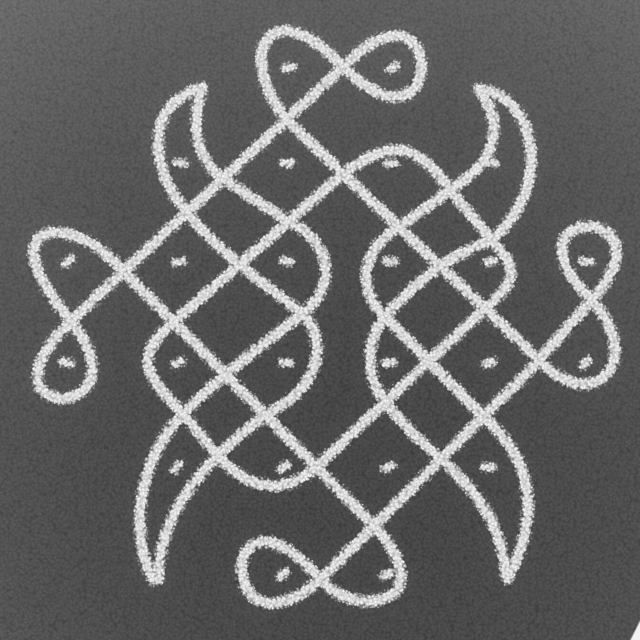
Give the GLSL for this pattern, as a Shadertoy shader.

```glsl
// Chalk drawing of an interlaced looping knot with four horns and a lattice of dots on slate.
#define SLATE 768.0
#define STROKE_WIDTH 5.7
#define EDGE_SOFTNESS 3.0
#define ROUGHNESS 7.0
#define GRAIN_SIZE 4.6
#define CURVE_STEPS 16
#define CHALK vec3(0.84)
#define SLATE_CENTER vec3(0.274)
#define RIM_LIGHT 0.17
#define TOP_LIGHT 0.085
#define DOT_SPACING vec2(124.5, 121.6)

vec2 pen;            // current position, y pointing down
float chalkDistance; // distance to the nearest stroke

vec2 hash2(vec2 p) {
    vec3 q = fract(p.xyx * vec3(0.1031, 0.1030, 0.0973));
    q += dot(q, q.yzx + 33.33);
    return fract((q.xx + q.yz) * q.zy);
}

// Cellular noise: distance to the closest scattered grain
float cellular(vec2 p) {
    vec2 cell = floor(p), f = p - cell;
    float nearest = 2.0;
    for (int y = -1; y <= 1; y++)
        for (int x = -1; x <= 1; x++) {
            vec2 o = vec2(x, y);
            vec2 r = o + hash2(cell + o) - f;
            nearest = min(nearest, dot(r, r));
        }
    return sqrt(nearest);
}

float segment(vec2 p, vec2 a, vec2 b) {
    vec2 ab = b - a;
    return length(p - a - ab * clamp(dot(p - a, ab) / dot(ab, ab), 0.0, 1.0));
}

void line(vec2 a, vec2 b) {
    chalkDistance = min(chalkDistance, segment(pen, a, b));
}

// Cubic Bezier stroke; the matrix columns are its control points
void curve(mat4x2 c) {
    vec2 lo = min(min(c[0], c[1]), min(c[2], c[3]));
    vec2 hi = max(max(c[0], c[1]), max(c[2], c[3]));
    if (length(max(max(lo - pen, pen - hi), 0.0)) > chalkDistance) return;
    vec2 last = c[0];
    for (int i = 1; i <= CURVE_STEPS; i++) {
        float t = float(i) / float(CURVE_STEPS), s = 1.0 - t;
        vec2 next = c * vec4(s * s * s, 3.0 * s * s * t, 3.0 * s * t * t, t * t * t);
        line(last, next);
        last = next;
    }
}

// Long closed strand with a figure-eight at each side
void outerStrand() {
    line(vec2(85, 385), vec2(412, 80));
    curve(mat4x2(412, 80, 537, -50, 537, 208, 412, 80));
    curve(mat4x2(412, 80, 322, -15, 280, 65, 345, 145));
    line(vec2(345, 145), vec2(650, 435));
    curve(mat4x2(650, 435, 715, 500, 775, 430, 710, 360));
    curve(mat4x2(710, 360, 590, 242, 818, 242, 710, 360));
    line(vec2(710, 360), vec2(640, 440));
    line(vec2(640, 440), vec2(385, 695));
    curve(mat4x2(385, 695, 258, 807, 258, 551, 385, 695));
    curve(mat4x2(385, 695, 425, 745, 535, 725, 450, 632));
    line(vec2(450, 632), vec2(145, 322));
    curve(mat4x2(145, 322, 80, 250, -18, 265, 85, 385));
    curve(mat4x2(85, 385, -43, 509, 185, 509, 85, 385));
}

void leftHorns() {
    curve(mat4x2(243, 105, 228, 150, 235, 190, 268, 215));
    line(vec2(268, 215), vec2(345, 265));
    curve(mat4x2(345, 265, 400, 290, 405, 345, 363, 376));
    curve(mat4x2(363, 376, 315, 415, 265, 450, 220, 497));
    curve(mat4x2(220, 497, 165, 550, 155, 640, 183, 695));
    curve(mat4x2(243, 105, 170, 125, 180, 205, 225, 255));
    curve(mat4x2(225, 255, 265, 305, 310, 335, 363, 376));
    curve(mat4x2(363, 376, 395, 410, 385, 465, 320, 497));
    curve(mat4x2(320, 497, 270, 535, 190, 600, 190, 695));
}

void rightHorns() {
    curve(mat4x2(575, 107, 605, 150, 600, 190, 540, 228));
    line(vec2(540, 228), vec2(480, 272));
    curve(mat4x2(480, 272, 430, 300, 430, 350, 462, 380));
    line(vec2(462, 380), vec2(580, 500));
    curve(mat4x2(580, 500, 640, 550, 650, 620, 608, 695));
    curve(mat4x2(575, 107, 645, 115, 665, 225, 590, 288));
    curve(mat4x2(590, 288, 555, 300, 510, 325, 462, 380));
    curve(mat4x2(462, 380, 435, 415, 440, 455, 465, 485));
    curve(mat4x2(465, 485, 510, 550, 600, 580, 608, 695));
}

void innerRing() {
    line(vec2(380, 560), vec2(580, 372));
    curve(mat4x2(580, 372, 625, 335, 620, 320, 590, 288));
    line(vec2(590, 288), vec2(540, 228));
    curve(mat4x2(540, 228, 500, 170, 470, 165, 410, 210));
    line(vec2(410, 210), vec2(210, 385));
    curve(mat4x2(210, 385, 165, 425, 165, 440, 220, 497));
    line(vec2(220, 497), vec2(262, 547));
    curve(mat4x2(262, 547, 300, 590, 340, 595, 380, 560));
}

// Short dabs on a diamond-shaped, slightly bent lattice
float dabDistance() {
    vec2 cell = floor((pen - vec2(402, 374)) / DOT_SPACING) + 0.5;
    if (abs(cell.x) + abs(cell.y) > 3.1) return SLATE;
    vec2 bend = vec2(-2.2, 1.8) * cell * cell - vec2(1.4 * cell.y, 0.0);
    vec2 center = vec2(406, 374) + cell * DOT_SPACING + bend;
    float tilt = hash2(cell + 20.0).x * 1.2 - 0.9;
    vec2 reach = 4.5 * vec2(cos(tilt), sin(tilt));
    return segment(pen, center - reach, center + reach) + 1.4;
}

void mainImage(out vec4 fragColor, in vec2 fragCoord) {
    vec2 uv = (fragCoord - 0.5 * iResolution.xy) / min(iResolution.x, iResolution.y) + 0.5;
    pen = vec2(uv.x, 1.0 - uv.y) * SLATE;
    chalkDistance = SLATE;
    outerStrand();
    leftHorns();
    rightHorns();
    innerRing();
    float d = min(chalkDistance, dabDistance());

    // Slate: dark middle, lighter rim and top, two layers of grain
    vec2 turned = mat2(0.8, 0.6, -0.6, 0.8) * pen;
    float grain = 0.5 * (cellular(pen / GRAIN_SIZE) + cellular(turned / GRAIN_SIZE * 1.3 + 70.0)) - 0.5;
    float mottle = cellular(turned / 13.0 + 40.0) - 0.5;
    vec2 offset = uv - 0.5;
    vec3 color = SLATE_CENTER + RIM_LIGHT * dot(offset, offset) + TOP_LIGHT * offset.y - 0.015 * offset.x;
    color += 0.04 * exp(-d / 12.0) - 0.11 * grain - 0.02 * mottle;

    // Chalk: ragged edges and powdery coverage
    float edge = d + ROUGHNESS * grain + 1.5 * mottle;
    float cover = 1.0 - smoothstep(STROKE_WIDTH - EDGE_SOFTNESS, STROKE_WIDTH + EDGE_SOFTNESS, edge);
    color = mix(color, CHALK - 0.4 * grain, cover * 0.96);

    // Pale chip at the lower right corner
    float chip = dot(pen - vec2(768, 745), normalize(vec2(2, 1)));
    color = mix(color, vec3(0.95), smoothstep(-1.5, 1.5, chip));
    fragColor = vec4(clamp(color, 0.0, 1.0), 1.0);
}
```
